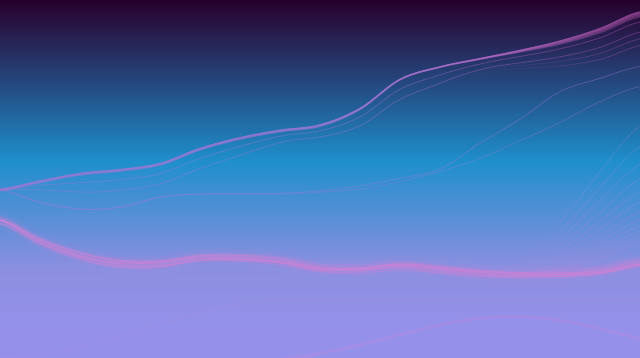
Write a Shadertoy shader that draws this background.

```glsl
// Draws a dusk gradient crossed by flowing violet and pink ribbons of fine strands.

// Sky colours, from the top down, and the heights where they sit
const vec3 PLUM = vec3(0.155, 0.0, 0.17);
const vec3 NAVY = vec3(0.15, 0.18, 0.38);
const vec3 AZURE = vec3(0.12, 0.56, 0.80);
const vec3 LILAC = vec3(0.55, 0.56, 0.88);
const vec3 LAVENDER = vec3(0.585, 0.57, 0.92);
const float NAVY_Y = 0.85, AZURE_Y = 0.55, LILAC_Y = 0.25, LAVENDER_Y = 0.10;

// Ribbon colours
const vec3 VIOLET = vec3(0.64, 0.46, 0.83);
const vec3 MAGENTA = vec3(0.74, 0.36, 0.72);
const vec3 PINK = vec3(0.81, 0.50, 0.83);
const vec3 MIST = vec3(0.55, 0.56, 0.86);

// Strands
const float HAIR = 0.0012;        // half width of a fine strand
const int RIDGE_STRANDS = 7;
const int RIBBON_STRANDS = 14;
const int FAN_STRANDS = 13;
const float FAN_HEIGHT = 0.415;
const float FAN_RATIO = 0.85;     // each fan strand against the one above

// Curve heights at even steps across the canvas
const int KNOTS = 17;
const float RIDGE[KNOTS] = float[KNOTS](.472, .495, .516, .527, .544, .586, .616, .637,
    .652, .698, .779, .814, .837, .860, .886, .921, .967);
const float RIBBON[KNOTS] = float[KNOTS](.384, .326, .286, .265, .265, .281, .281, .272,
    .251, .248, .258, .247, .237, .233, .235, .244, .267);
const float UPPER_THREAD[KNOTS] = float[KNOTS](.470, .435, .416, .421, .449, .458, .459, .460,
    .467, .481, .502, .528, .600, .667, .744, .781, .814);
const float LOWER_THREAD[KNOTS] = float[KNOTS](.470, .435, .416, .421, .449, .458, .458, .458,
    .463, .472, .493, .521, .558, .607, .658, .716, .758);

float hash(float n) {
    n = fract(n * 0.1031);
    n *= n + 33.33;
    return fract(n * (n + n));
}

// Catmull-Rom curve through the knots
float spline(float k[KNOTS], float x) {
    float s = clamp(x, 0.0, 0.9999) * float(KNOTS - 1);
    int i = int(s);
    float t = fract(s);
    float a = k[max(i - 1, 0)], b = k[i], c = k[i + 1], d = k[min(i + 2, KNOTS - 1)];
    return b + 0.5 * t * (c - a + t * (2.0 * a - 5.0 * b + 4.0 * c - d
        + t * (3.0 * (b - c) + d - a)));
}

// Distance from a height curve, corrected for its slope
float curveDistance(float y, float h) {
    float slope = dFdx(h) * iResolution.y;
    return abs(y - h) * inversesqrt(1.0 + slope * slope);
}

// Smooth-edged coverage of a stroke along a height curve
float stroke(float y, float h, float halfWidth) {
    float d = curveDistance(y, h) * iResolution.y;
    float w = halfWidth * iResolution.y;
    return clamp(0.5 + w - d, 0.0, 1.0) - clamp(0.5 - w - d, 0.0, 1.0);
}

vec3 sky(float y) {
    vec3 c = mix(LAVENDER, LILAC, smoothstep(LAVENDER_Y - 0.05, LILAC_Y, y));
    c = mix(c, AZURE, clamp((y - LILAC_Y) / (AZURE_Y - LILAC_Y), 0.0, 1.0));
    c = mix(c, NAVY, clamp((y - AZURE_Y) / (NAVY_Y - AZURE_Y), 0.0, 1.0));
    return mix(c, PLUM, clamp((y - NAVY_Y) / (1.0 - NAVY_Y), 0.0, 1.0));
}

void mainImage(out vec4 fragColor, in vec2 fragCoord) {
    vec2 uv = fragCoord / iResolution.xy;
    float x = uv.x, y = uv.y;
    vec3 col = sky(y);

    // Faint swells near the bottom
    float hill = 0.14 * exp(-pow((x - 0.8) / 0.26, 2.0)) - 0.024;
    float shelf = 0.163 * smoothstep(0.0, 0.45, x);
    col = mix(col, PINK, 0.26 * stroke(y, hill, 0.004));
    col = mix(col, PINK, 0.07 * stroke(y, shelf, 0.004));

    // Long threads between the ribbons
    col = mix(col, VIOLET, 0.42 * stroke(y, spline(UPPER_THREAD, x), HAIR));
    col = mix(col, VIOLET, 0.36 * stroke(y, spline(LOWER_THREAD, x), HAIR));

    // Upper ridge: trailing strands, then the bright bundle
    float ridge = spline(RIDGE, x);
    float flare = smoothstep(0.72, 1.0, x);
    float trail = 0.029 * smoothstep(-0.02, 0.16, x)
        - 0.013 * exp(-pow((x - 0.47) / 0.09, 2.0)) - 0.015 * smoothstep(0.62, 0.78, x);
    vec3 ridgeColor = mix(VIOLET, MAGENTA, smoothstep(0.55, 0.95, x));
    for (int i = 1; i <= 4; i++) {
        float k = float(i);
        float drop = trail * min(k, 2.0 + 0.3 * (k - 2.0)) + flare * 0.0145 * k;
        float alpha = i < 3 ? 0.42 : 0.35 * flare;
        col = mix(col, ridgeColor, alpha * stroke(y, ridge - drop, HAIR));
    }
    float bundle = 0.006 - 0.003 * smoothstep(0.5, 0.65, x) + 0.012 * flare;
    for (int i = 0; i < RIDGE_STRANDS; i++) {
        float k = float(i) / float(RIDGE_STRANDS - 1);
        col = mix(col, ridgeColor, mix(0.75, 0.3, k) * stroke(y, ridge - bundle * k, HAIR));
    }

    // Fan rising from the ribbon at the right
    float ribbon = spline(RIBBON, x);
    for (int i = 0; i < FAN_STRANDS; i++) {
        float k = float(i);
        float lift = FAN_HEIGHT * pow(FAN_RATIO, k) * smoothstep(0.76 + 0.004 * k, 1.05, x);
        float alpha = 0.30 * smoothstep(0.76, 0.9, x);
        col = mix(col, mix(MIST, PINK, 0.25 + 0.04 * k), alpha * stroke(y, ribbon + lift, HAIR));
    }

    // Lower ribbon: soft glow and a woven bundle
    float glow = exp(-pow(curveDistance(y, ribbon) / 0.014, 2.0));
    col = mix(col, PINK, 0.32 * glow);
    for (int i = 0; i < RIBBON_STRANDS; i++) {
        float k = float(i);
        float sway = sin(x * (5.0 + 7.0 * hash(k + 3.0)) + 6.283 * hash(k + 40.0));
        float offset = 0.013 * (hash(k + 11.0) - 0.5) + 0.007 * sway;
        col = mix(col, PINK, 0.38 * stroke(y, ribbon + offset, HAIR));
    }
    fragColor = vec4(col, 1.0);
}
```
